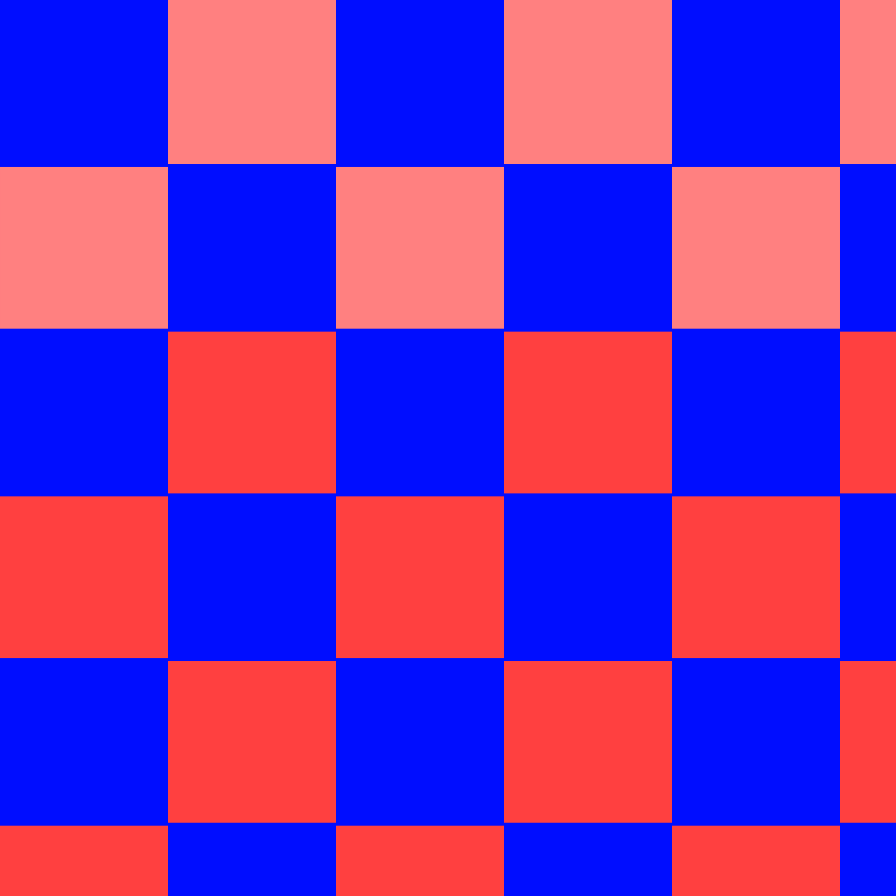
Reproduce this pattern procedurally as a WebGL 1 fragment shader.

```glsl
precision highp float;
// Blue checkerboard with red cells, pink in the upper rows, thin blue seams between rows.

uniform vec2 u_resolution;

const vec3 BLUE = vec3(0.0, 0.05, 1.0);
const vec3 RED = vec3(1.0, 0.25, 0.25);
const vec3 PINK = vec3(1.0, 0.5, 0.5);

const float COLUMN_WIDTH = 0.1875;
const float ROW_HEIGHT = 0.1838;
const float ROW_OFFSET = 0.0009;  // shift of the rows below the top edge
const float SEAM = 0.0033;        // blue gap between rows
const float PINK_ROWS = 2.0;      // rows from the top drawn in pink

// Antialiased coverage from a signed distance, positive inside.
float coverage(float dist, float pixel) {
  return clamp(dist / pixel + 0.5, 0.0, 1.0);
}

// Signed distance to the odd columns, positive inside them.
float oddColumnDistance(float x) {
  float wave = abs(mod(x / COLUMN_WIDTH - 0.5, 2.0) - 1.0);
  return (0.5 - wave) * COLUMN_WIDTH;
}

void main() {
  vec2 pixel = 1.0 / u_resolution;
  vec2 uv = gl_FragCoord.xy * pixel;

  // Rows are counted downward from the top edge.
  float y = 1.0 - uv.y - ROW_OFFSET;
  float row = max(floor(y / ROW_HEIGHT), 0.0);
  float local = y - row * ROW_HEIGHT;

  // Warm cells swap columns on every row.
  float side = 1.0 - 2.0 * mod(row, 2.0);
  float column = coverage(side * oddColumnDistance(uv.x), pixel.x);

  // Seams trim the cells; the first row runs to the top edge.
  float top = row < 0.5 ? 1.0 : local - 0.5 * SEAM;
  float bottom = ROW_HEIGHT - 0.5 * SEAM - local;
  float band = coverage(min(top, bottom), pixel.y);

  vec3 warm = row < PINK_ROWS - 0.5 ? PINK : RED;
  gl_FragColor = vec4(mix(BLUE, warm, column * band), 1.0);
}
```
